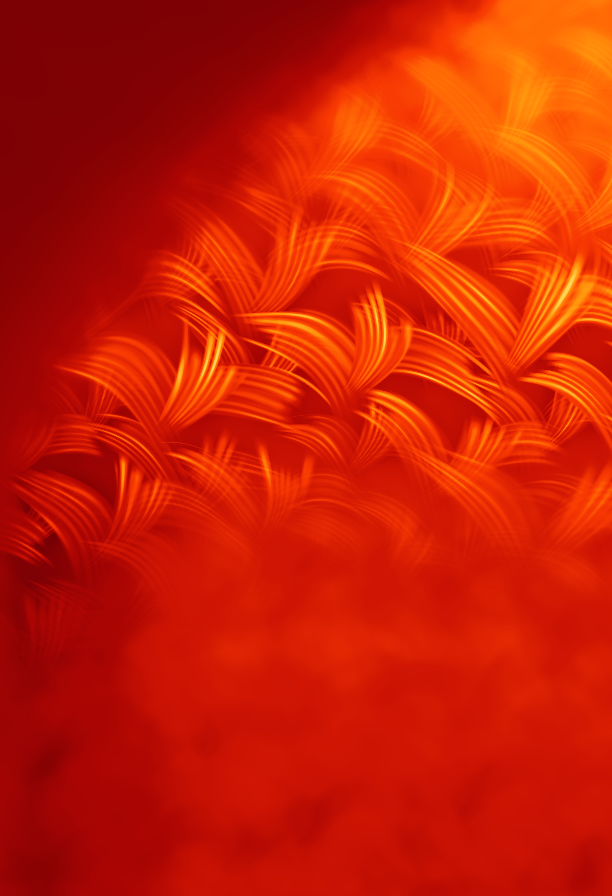
A Shadertoy shader for this texture:

```glsl
const mat2 WEAVE = mat2(0.111, -0.102, -0.078, -0.137);

float hash(float n) {
    return fract(sin(n * 12.99 + 4.1) * 437.58);
}

float bell(float x, float width) {
    float k = x / width;
    return exp(-k * k);
}

// Dark red through orange to pale gold
vec3 ember(float heat) {
    vec3 c = mix(vec3(0.46, 0.0, 0.015), vec3(0.67, 0.02, 0.01), smoothstep(0.0, 0.30, heat));
    c = mix(c, vec3(0.81, 0.08, 0.01), smoothstep(0.28, 0.50, heat));
    c = mix(c, vec3(0.97, 0.22, 0.01), smoothstep(0.48, 0.70, heat));
    c = mix(c, vec3(1.0, 0.41, 0.02), smoothstep(0.68, 0.86, heat));
    c = mix(c, vec3(1.0, 0.59, 0.05), smoothstep(0.84, 1.0, heat));
    return mix(c, vec3(1.0, 0.83, 0.32), smoothstep(0.98, 1.25, heat));
}

float layeredSines(vec2 p) {
    float sum = 0.0, gain = 0.5;
    for (int i = 0; i < 4; i++) {
        sum += gain * sin(p.x + 1.3 * sin(p.y)) * cos(p.y - 0.7 * p.x);
        p = mat2(1.4, 1.1, -1.1, 1.4) * p + 2.3;
        gain *= 0.55;
    }
    return sum;
}

// Signed horizontal distance from the curved rim of the cloth
float rimDistance(vec2 p) {
    float rise = max(p.y - 0.36, 0.0);
    return p.x - 1.17 * rise * rise - 0.018;
}

float clothLight(vec2 p) {
    float light = mix(0.44, 0.57, smoothstep(0.0, 0.33, p.y));
    light += 0.16 * smoothstep(0.30, 0.48, p.y);
    light += 0.17 * smoothstep(0.15, 0.66, p.x) * smoothstep(0.36, 0.85, p.y);
    light += 0.08 * bell(length(p - vec2(0.64, 0.90)), 0.16);
    return light - 0.30 * (1.0 - smoothstep(0.0, 0.27, p.x)) * (1.0 - smoothstep(0.42, 0.62, p.y));
}

float sharpness(vec2 p) {
    float offset = p.y - mix(0.41, 0.575, smoothstep(0.0, 0.27, p.x));
    return bell(offset, offset > 0.0 ? 0.23 : 0.14);
}

// Lay one bent bundle of fibres, with its shadow, over the heat below
float layBundle(float heat, vec2 q, vec2 tip, float bend, float width, float flare,
                float seed, float light, float focus, float cover) {
    float len = length(tip);
    vec2 axis = tip / len;
    float along = dot(q, axis) / len;
    float across = dot(q, vec2(-axis.y, axis.x)) - 4.0 * bend * along * (1.0 - along);
    float v = across / (width * mix(1.0 - 0.5 * along * along, 0.35 + 0.8 * max(along, 0.0), flare));
    float strand = v * 3.1 + 9.0 * hash(seed) + 0.35 * sin(v * 3.7 + seed) + 0.28 * sin(along * 5.0 + seed);
    float cell = abs(fract(strand) - 0.5);
    float pick = hash(floor(strand) + seed);
    float ridge = cos(6.2832 * cell);
    float blur = 1.0 - focus;
    float soft = mix(0.08, 0.65, blur);
    float end = mix(0.98, 0.70 + 0.38 * pick, focus);
    float reach = smoothstep(-0.14 - 0.2 * blur, 0.12, along);
    float shade = reach * bell(v, 1.35) * (1.0 - smoothstep(0.6, 1.15, along));
    float mask = reach * (1.0 - smoothstep(1.0 - soft, 1.0 + soft * 0.5, abs(v)));
    mask *= 1.0 - smoothstep(end - 0.10 - 0.35 * blur, end + 0.03 + 0.15 * blur, along);
    float split = smoothstep(0.5, 0.28, cell);
    mask *= mix(1.0, split, focus * smoothstep(0.45, 0.95, along) * (0.4 + 0.6 * flare));

    // Rounded body, fine filaments and broken sheen on each strand
    float filament = sin(v * 27.0 + along * 7.0 + seed) * (0.6 + 0.4 * sin(along * 13.0 + pick * 30.0));
    float tone = light - 0.13 + 0.24 * along - 0.07 * v * v;
    tone += focus * (0.09 * ridge + 0.045 * filament + 0.16 * (pick - 0.5) * split);
    tone += focus * 0.38 * pick * bell(along - 0.40 - 0.45 * hash(pick + seed), 0.20) * smoothstep(0.1, 1.0, ridge);
    return mix(heat - 0.11 * focus * shade, tone, mask * cover);
}

// Overlap a lattice of forked stitches from back to front
float layStitches(float heat, vec2 p, vec2 origin, float size, float light, float focus, float cover) {
    vec2 home = floor(inverse(WEAVE) * (p - origin) + 0.5);
    for (int j = -2; j <= 2; j++) {
        for (int i = -2; i <= 2; i++) {
            vec2 id = home + vec2(i, j);
            float seed = 7.0 * hash(id.x * 1.7 + id.y * 5.3 + size);
            vec2 jitter = 0.026 * (vec2(hash(seed), hash(seed + 3.0)) - 0.5);
            vec2 q = (p - origin - WEAVE * id - jitter) / (size * (0.9 + 0.25 * hash(seed + 6.0)));
            float sway = 0.05 * (hash(seed + 5.0) - 0.5);
            heat = layBundle(heat, q - vec2(0.015, 0.035), vec2(0.125, -0.010 + sway),
                             0.022, 0.031, 0.2, seed + 1.0, light - 0.04, focus, cover);
            heat = layBundle(heat, q, vec2(-0.118, 0.100 + sway),
                             -0.022, 0.031, 0.0, seed + 2.0, light, focus, cover);
            heat = layBundle(heat, q, vec2(0.052 + sway, 0.098),
                             -0.010, 0.036, 1.0, seed + 4.0, light + 0.03, focus, cover);
        }
    }
    return heat;
}

void mainImage(out vec4 fragColor, in vec2 fragCoord) {
    vec2 p = fragCoord / iResolution.y;
    float lumps = layeredSines(p * 21.0);
    float rim = rimDistance(p);
    float rimBlur = mix(0.035, 0.10, smoothstep(0.60, 0.98, p.y));
    float cloth = smoothstep(-rimBlur, rimBlur, rim + 0.035 * lumps);
    float focus = sharpness(p);
    float light = clothLight(p) + 0.055 * lumps;
    float cover = max(mix(0.30, 0.96, focus), 0.68 * smoothstep(0.55, 0.8, p.y));
    vec2 warped = p + 0.008 * vec2(sin(p.y * 23.0 + p.x * 9.0), sin(p.x * 27.0));

    // Shadowed gaps, a dim lower layer, then the lit stitches
    float heat = light - 0.08 * smoothstep(0.25, 0.5, p.y) - 0.22 * focus;
    heat = layStitches(heat, warped, vec2(0.395, 0.455), 0.8, light - 0.07, focus, cover * 0.85);
    heat = layStitches(heat, warped, vec2(0.384, 0.560), 1.0, light + 0.01, focus, cover);

    // Deep backdrop with a faint glow beside the rim
    float backdrop = 0.07 + 0.15 * bell(min(rim, 0.0), 0.13) + 0.02 * layeredSines(p * 9.0);
    fragColor = vec4(ember(mix(backdrop, heat, cloth)), 1.0);
}
```
